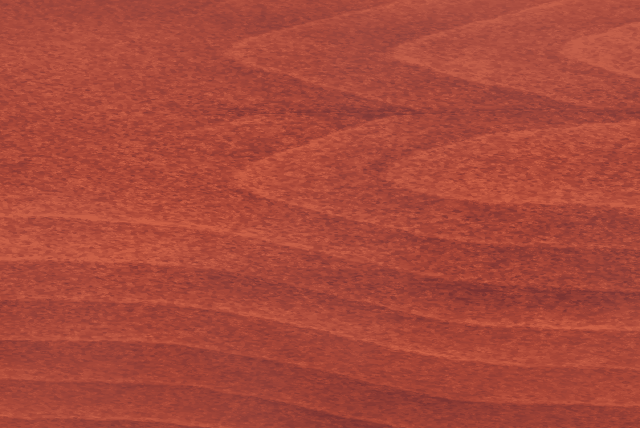
Reproduce this texture procedurally as a Shadertoy shader.

```glsl
float hash(vec2 p) {
    p = fract(p * vec2(0.1031, 0.1137));
    p += dot(p, p.yx + 33.3);
    return fract((p.x + p.y) * p.x * 17.0);
}

// Cellular noise: x = distance to the nearest seed, y = blended cell value
vec2 cells(vec2 p) {
    vec2 cell = floor(p), f = fract(p);
    float nearest = 2.0, sum = 0.0, total = 0.0;
    for (int j = -1; j <= 1; j++)
    for (int i = -1; i <= 1; i++) {
        vec2 o = vec2(i, j), id = cell + o + 200.0;
        vec2 seed = o + vec2(hash(id), hash(id + 57.0));
        float d = length(seed - f), w = exp(-13.0 * d * d);
        nearest = min(nearest, d);
        sum += w * hash(id + 113.0);
        total += w;
    }
    return vec2(nearest, sum / total);
}

// Layered, rotated sines for broad drifting tone
float waves(vec2 p) {
    float sum = 0.0, amp = 0.5;
    for (int i = 0; i < 5; i++) {
        sum += amp * sin(p.x + 1.6 * sin(p.y));
        p = mat2(0.8, 0.6, -0.6, 0.8) * p * 1.9 + 1.3;
        amp *= 0.55;
    }
    return sum;
}

// Growth-ring height: nested arches opening to the right on both sides of a seam
float ringField(vec2 p) {
    float below = length(vec2(p.y - 0.57 - 0.03 * p.x, 0.05)) - 0.05
                - 0.05 * p.x - 0.13 * smoothstep(0.3, 1.2, p.x) + 0.05;
    float above = length(vec2(p.y - 0.88, 0.03)) - 0.23 * p.x + 0.18;
    return mix(below, above, smoothstep(0.735, 0.745, p.y));
}

void mainImage(out vec4 fragColor, in vec2 fragCoord) {
    vec2 p = fragCoord / iResolution.y;
    vec2 g = vec2(p.x, p.y + 0.06 * p.x + 0.006 * sin(p.x * 5.0 + p.y * 9.0));
    float focus = 1.0 - 0.4 * smoothstep(0.15, 0.5, abs(p.y - 0.57));

    // Grain at three scales, stretched along the fibres
    vec2 coarse = cells(g * vec2(14.0, 75.0));
    vec2 pores = cells(g * vec2(48.0, 165.0) + 31.0);
    vec2 fine = cells(g * vec2(105.0, 240.0) + 77.0);
    float streak = waves(g * vec2(1.7, 15.0) + 4.0);
    float blotch = waves(p * vec2(2.4, 5.0) + 1.0);

    // Rings: a thin pale line, then a dark band that fades outwards
    vec2 wobble = vec2(0.0, 0.007 * waves(p * vec2(4.0, 6.0)));
    float ring = 11.0 * ringField(p + wobble);
    ring += 0.05 * (coarse.y - 0.5) + 0.06 * (pores.y - 0.5);
    float phase = fract(ring);
    float line = smoothstep(0.86, 0.96, phase) * (1.0 - smoothstep(0.97, 1.0, phase));
    float glow = smoothstep(0.35, 0.95, phase) * (1.0 - smoothstep(0.97, 1.0, phase));
    float band = exp(-3.0 * phase) * smoothstep(0.0, 0.03, phase) - 0.28;
    float clarity = 1.0 - 0.9 * smoothstep(0.5, 0.58, p.y) * (1.0 - smoothstep(0.35, 0.65, p.x));
    clarity *= 0.85 + 0.25 * sin(p.x * 4.0 + floor(ring) * 2.3);

    float tone = 0.47 + 0.2 * streak + 0.13 * blotch;
    tone += clarity * (0.24 * line + 0.12 * glow - 0.3 * band);
    tone += focus * (0.12 * (coarse.y - 0.5) + 0.28 * (pores.y - 0.5) + 0.52 * (fine.y - 0.5));

    // Dark pore slits and small pale flecks
    float slit = smoothstep(0.34, 0.14, pores.x) * smoothstep(0.55, 0.68, coarse.y);
    float fleck = smoothstep(0.32, 0.12, fine.x) * smoothstep(0.66, 0.78, pores.y);
    tone += focus * (0.26 * fleck - 0.26 * slit);

    // Dark ragged seam, pale lens at upper right, darker lower edge
    float seam = (p.y - 0.742 - 0.008 * streak) / 0.013;
    tone -= 0.3 * exp(-seam * seam) * smoothstep(0.3, 0.6, p.x) * (0.7 + 0.4 * blotch);
    float lens = length((p - vec2(1.36, 0.86)) / vec2(0.34, 0.075));
    tone += 0.2 * (1.0 - smoothstep(0.75, 1.05, lens));
    tone += 0.17 * smoothstep(0.8, 0.1, p.x) * smoothstep(0.2, 0.45, p.y) * smoothstep(0.95, 0.75, p.y);
    tone -= 0.1 * smoothstep(0.32, 0.0, p.y);

    vec3 stain = mix(vec3(0.53, 0.22, 0.20), vec3(0.665, 0.275, 0.215), clamp(tone * 2.0, -0.35, 1.0));
    stain = mix(stain, vec3(0.78, 0.36, 0.265), clamp(tone * 2.0 - 1.0, 0.0, 1.2));

    // Soft greyish sheen, strongest towards the top
    float sheen = smoothstep(0.55, 1.0, p.y) * 0.2 + 0.1 * smoothstep(-0.2, 0.6, waves(p.yx * 4.0));
    stain = mix(stain, vec3(0.66, 0.36, 0.33), sheen);
    fragColor = vec4(stain, 1.0);
}
```
